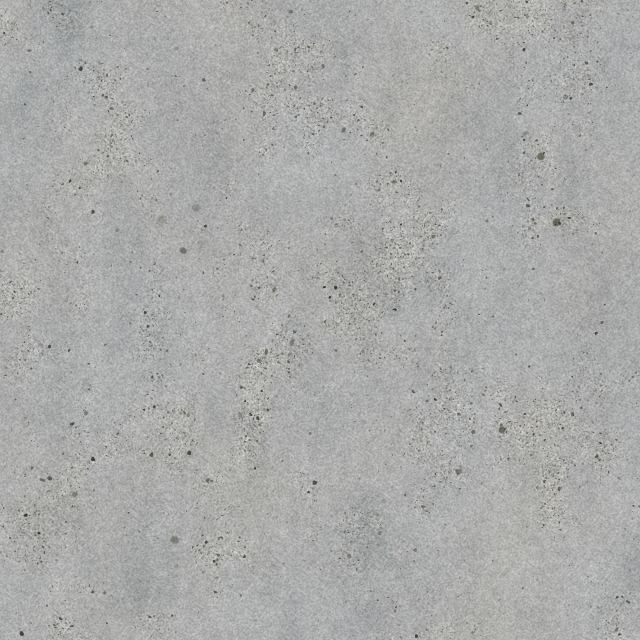
Reproduce this texture procedurally as a WebGL 2 fragment shader.

```glsl
#version 300 es
precision highp float;
// Weathered grey concrete: soft mottling, fine grain and clustered dark air pits.
uniform vec2 u_resolution;
out vec4 fragColor;

vec3 hash3(vec2 p) {
    vec3 q = fract(p.xyx * vec3(0.1031, 0.1030, 0.0973));
    q += dot(q, q.yxz + 33.33);
    return fract((q.xxy + q.yzz) * q.zyx);
}

float cornerSlope(vec2 cell, vec2 offset) {
    float angle = 6.2832 * hash3(cell).x;
    return dot(vec2(cos(angle), sin(angle)), offset);
}

float gradientNoise(vec2 p) {
    vec2 i = floor(p), f = fract(p);
    vec2 w = f * f * f * (f * (f * 6.0 - 15.0) + 10.0);
    vec2 e = vec2(1.0, 0.0);
    float low = mix(cornerSlope(i, f), cornerSlope(i + e, f - e), w.x);
    float high = mix(cornerSlope(i + e.yx, f - e.yx), cornerSlope(i + 1.0, f - 1.0), w.x);
    return mix(low, high, w.y);
}

float fbm(vec2 p) {
    float sum = 0.0, gain = 1.0;
    for (int k = 0; k < 4; k++) {
        sum += gain * gradientNoise(p);
        p = mat2(1.6, 1.2, -1.2, 1.6) * p + 17.3;
        gain *= 0.55;
    }
    return sum;
}

// Coverage of scattered, slightly oval pits; radii are in canvas units.
float pits(vec2 uv, float cells, float density, vec2 radii, float soft) {
    vec2 home = floor(uv * cells);
    float cover = 0.0;
    for (int y = -1; y <= 1; y++) {
        for (int x = -1; x <= 1; x++) {
            vec2 cell = home + vec2(x, y);
            vec3 place = hash3(cell + cells * 1.7);
            vec3 form = hash3(cell + cells * 3.1 + 40.0);
            vec2 d = uv - (cell + 0.1 + 0.8 * place.xy) / cells;
            float c = cos(form.x * 6.2832), s = sin(form.x * 6.2832);
            d = mat2(c, -s, s, c) * d * vec2(1.0, 1.0 + 0.8 * form.y);
            float radius = mix(radii.x, radii.y, form.z * form.z);
            float present = smoothstep(place.z - 0.02, place.z + 0.02, density - 0.02);
            float depth = mix(0.3, 1.0, fract(form.x * 7.0 + form.y * 5.0));
            float disc = 1.0 - smoothstep(radius - soft, radius + soft, length(d));
            cover = max(cover, disc * present * depth);
        }
    }
    return cover;
}

void main() {
    vec2 uv = gl_FragCoord.xy / u_resolution.y;
    float soft = max(0.001, 0.6 / u_resolution.y);

    // Broad stains, stretched along the vertical
    float stain = fbm(uv * vec2(6.0, 3.5) + 3.0);
    float cloud = fbm(uv * vec2(17.0, 13.0) + 31.0);
    float tint = fbm(uv * vec2(4.5, 3.0) + 71.0);
    vec3 colour = vec3(0.674, 0.678, 0.674);
    colour += 0.026 * stain + 0.03 * cloud;
    colour += vec3(0.011, 0.002, -0.011) * tint;
    float damp = smoothstep(0.15, 0.65, fbm(uv * vec2(8.0, 4.5) + 53.0));
    colour -= vec3(0.042, 0.037, 0.034) * damp;

    // Sandy grain on turned lattices
    vec2 turned = mat2(0.8, 0.6, -0.6, 0.8) * uv;
    float grain = 0.115 * gradientNoise(turned * 310.0) + 0.06 * gradientNoise(turned.yx * 150.0 + 9.0);
    grain += 0.04 * gradientNoise(uv * 62.0 + 27.0);

    // Pits gather in ragged patches
    float patches = fbm(uv * vec2(5.5, 4.5) + 12.0) + 0.7 * gradientNoise(uv * 19.0 + 5.0);
    float cluster = smoothstep(-0.1, 0.75, patches);
    vec2 ragged = uv + 0.0016 * vec2(gradientNoise(uv * 180.0), gradientNoise(uv * 180.0 + 60.0));
    float specks = pits(ragged, 205.0, 0.05 + 0.6 * cluster, vec2(0.0006, 0.0013), soft);
    float pores = pits(ragged, 140.0, 0.05 + 0.65 * cluster, vec2(0.0008, 0.0021), soft);
    float holes = pits(ragged, 70.0, 0.03 + 0.34 * cluster, vec2(0.0014, 0.0036), soft);
    float cavities = pits(ragged, 27.0, 0.03 + 0.25 * cluster, vec2(0.0025, 0.0065), soft * 1.6);

    // Rougher, dustier ground around the densest pits, then the pits themselves
    colour += grain * (1.0 + 0.6 * cluster);
    colour += vec3(0.016, 0.013, 0.003) * cluster;
    colour = mix(colour, vec3(0.40, 0.39, 0.36), 0.8 * specks);
    colour = mix(colour, vec3(0.32, 0.31, 0.28), 0.9 * pores);
    colour = mix(colour, vec3(0.31, 0.30, 0.25), 0.8 * cavities);
    colour = mix(colour, vec3(0.19, 0.19, 0.17), 0.9 * holes);
    fragColor = vec4(clamp(colour, 0.0, 1.0), 1.0);
}
```
